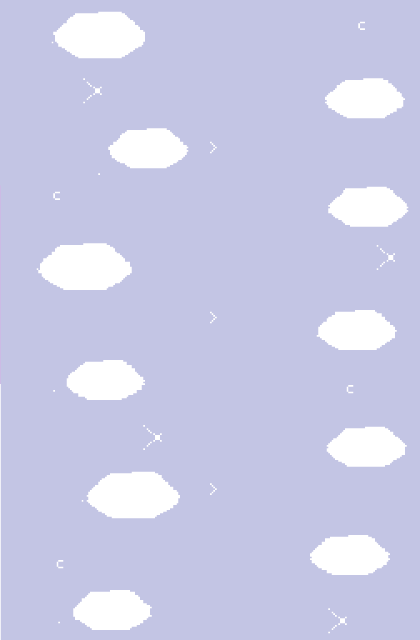
Give the GLSL for this pattern, as a WebGL 2 fragment shader.

```glsl
#version 300 es
precision highp float;

// Pixel-art sky: flat white clouds zigzag down a lavender ground, with tiny
// sparkles, chevrons, rings and dots in the gaps. Everything is tested on a
// coarse grid of cells, then supersampled so the cell edges stay smooth.

uniform vec2 u_resolution;
out vec4 fragColor;

const vec3 SKY = vec3(0.765, 0.772, 0.893);
const vec3 WHITE = vec3(1.0);
const vec3 MAUVE = vec3(0.81, 0.72, 0.90);

const float GRID_ROWS = 384.0;             // cells over the canvas height
const int CLOUDS = 11;
const vec2 LARGE_CLOUD = vec2(28.0, 14.0); // half sizes in cells
const vec2 SMALL_CLOUD = vec2(24.0, 12.0);
const float LEFT_COLUMN = 0.26;            // shares of the width
const float RIGHT_COLUMN = 0.78;
const float CLOUD_DRIFT = 0.22;
const float MARK_DRIFT = 0.30;
const float EDGE_LINE = 0.5;               // width in cells
const int SAMPLES = 4;                     // per axis

float hash(vec2 p) {
    return fract(sin(dot(p, vec2(127.1, 311.7))) * 43758.5453);
}

// Flat top and base, sloping shoulders, ragged cell by cell
bool inCloud(vec2 d, vec2 halfSize, float seed) {
    vec2 q = (d + 0.5) / halfSize;
    if (abs(q.y) > 1.0) return false;
    // The topmost row covers only part of the crown
    if (q.y > 1.0 - 1.0 / halfSize.y) return q.x > -0.05 && q.x < 0.45;
    float shoulder = clamp((q.y - 0.1) / 0.9, 0.0, 1.0);
    float belly = clamp((-0.25 - q.y) / 0.75, 0.0, 1.0);
    float reach = 1.0 - 0.5 * shoulder - 0.55 * pow(belly, 1.4);
    float ragged = hash(vec2(d.y, seed + step(0.0, q.x) * 17.0));
    return abs(q.x) < reach - 1.4 * ragged / halfSize.x;
}

// Small cross with two dotted arms trailing to the left
bool inSparkle(vec2 d) {
    vec2 a = abs(d);
    bool cross = (a.x == a.y && a.x <= 2.0) || a.x + a.y <= 1.0;
    bool arms = d.x == -a.y - 1.0 && a.y >= 3.0 && a.y <= 7.0 && a.y != 6.0;
    return cross || arms;
}

bool inChevron(vec2 d) {
    return abs(d.y) <= 3.0 && d.x == 1.0 - abs(d.y);
}

// Ring open on the right
bool inOpenRing(vec2 d) {
    bool caps = abs(d.y) == 2.0 && d.x >= -1.0 && d.x <= 1.0;
    bool back = d.x == -2.0 && abs(d.y) <= 1.0;
    return caps || back;
}

bool isWhite(vec2 cell, float columns) {
    for (int i = 0; i < CLOUDS; i++) {
        float n = float(i);
        bool onRight = i % 2 == 1;
        float rowY = GRID_ROWS * (1.0 - (n + 0.55) / float(CLOUDS));
        vec2 cloudRnd = vec2(hash(vec2(n, 1.3)), hash(vec2(n, 2.7))) - 0.5;
        vec2 markRnd = vec2(hash(vec2(n, 5.1)), hash(vec2(n, 8.9))) - 0.5;

        // Cloud in its own column
        float cloudX = (onRight ? RIGHT_COLUMN : LEFT_COLUMN) + CLOUD_DRIFT * cloudRnd.x;
        vec2 cloud = floor(vec2(cloudX * columns, rowY + 8.0 * cloudRnd.y));
        vec2 halfSize = i % 4 == 0 ? LARGE_CLOUD : SMALL_CLOUD;
        if (inCloud(cell - cloud, halfSize, n)) return true;

        // Lone dot beside every other cloud
        vec2 dotOffset = floor(vec2(-29.0 - 7.0 * cloudRnd.y, -9.0 + 16.0 * markRnd.x));
        if (!onRight && cell == cloud + dotOffset) return true;

        // Mark in the gap of the opposite column; chevrons keep to the middle
        int kind = i % 3;
        float markX = (onRight ? LEFT_COLUMN : RIGHT_COLUMN) + MARK_DRIFT * markRnd.x;
        if (kind == 2) markX = 0.51;
        vec2 d = cell - floor(vec2(markX * columns, rowY + 14.0 * markRnd.y));
        if (kind == 0 && inOpenRing(d)) return true;
        if (kind == 1 && inSparkle(d)) return true;
        if (kind == 2 && inChevron(d)) return true;
    }
    return false;
}

vec3 skyColor(vec2 p, float columns) {
    // Hairline down the left edge: mauve, then white at the bottom
    float height = p.y / GRID_ROWS;
    if (p.x < EDGE_LINE && height < 0.71) return height > 0.4 ? MAUVE : WHITE;
    return isWhite(floor(p), columns) ? WHITE : SKY;
}

void main() {
    float cellsPerPixel = GRID_ROWS / u_resolution.y;
    float columns = u_resolution.x * cellsPerPixel;
    vec3 sum = vec3(0.0);
    for (int s = 0; s < SAMPLES * SAMPLES; s++) {
        vec2 offset = (vec2(s % SAMPLES, s / SAMPLES) + 0.5) / float(SAMPLES) - 0.5;
        sum += skyColor((gl_FragCoord.xy + offset) * cellsPerPixel, columns);
    }
    fragColor = vec4(sum / float(SAMPLES * SAMPLES), 1.0);
}
```
